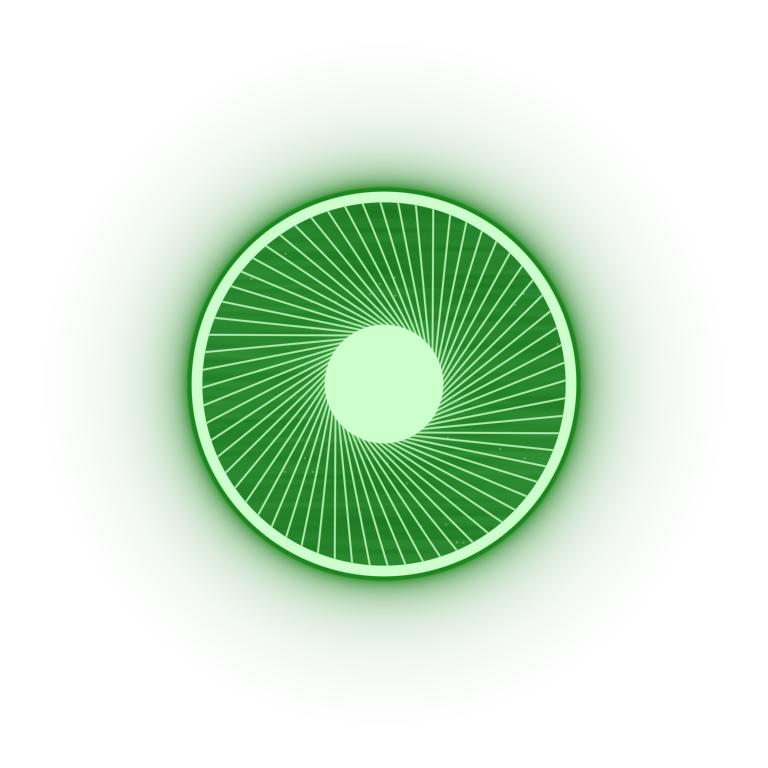
A Shadertoy shader for this background:

```glsl
const float TAU = 6.2831853;

// Radii and widths, as fractions of the canvas
const float CORE_RADIUS = 0.0773;
const float RING_INNER = 0.2365;
const float RING_OUTER = 0.2505;
const float DISC_RADIUS = 0.2560;
const float RAY_COUNT = 64.0;
const float RAY_OFFSET = 0.063;      // radius of the circle the rays touch
const float RAY_PHASE = 0.95;
const float RAY_HALF_WIDTH = 0.0013;
const float GLOW_END = 0.49;
const vec2 STREAK_SCALE = vec2(9.0, 165.0);
const float SPECK_GRID = 90.0;
const float SPECK_DENSITY = 0.025;

const vec3 PAPER = vec3(0.998, 1.0, 0.998);
const vec3 PALE = vec3(0.80, 1.0, 0.80);
const vec3 RAY_COLOR = vec3(0.70, 0.95, 0.69);
const vec3 DEEP = vec3(0.09, 0.46, 0.12);
const vec3 LEAF = vec3(0.23, 0.60, 0.25);
const vec3 RIM = vec3(0.11, 0.53, 0.12);
const vec3 GLOW = vec3(0.10, 0.50, 0.10);
const vec3 SPECK = vec3(0.50, 0.78, 0.62);

float hash(vec2 p) {
    vec3 q = fract(vec3(p.xyx) * 0.1031);
    q += dot(q, q.yzx + 33.33);
    return fract((q.x + q.y) * q.z);
}

float valueNoise(vec2 p) {
    vec2 cell = floor(p);
    vec2 f = fract(p);
    f = f * f * (3.0 - 2.0 * f);
    float low = mix(hash(cell), hash(cell + vec2(1.0, 0.0)), f.x);
    float high = mix(hash(cell + vec2(0.0, 1.0)), hash(cell + vec2(1.0)), f.x);
    return mix(low, high, f.y);
}

// Antialiased coverage of a signed distance
float coverage(float dist, float blur) {
    return 1.0 - smoothstep(-blur, blur, dist);
}

// Distance to the nearest line tangent to the offset circle
float rayDistance(vec2 p, float radius) {
    float r = max(radius, RAY_OFFSET + 0.001);
    float tangentAngle = atan(p.y, p.x) - acos(RAY_OFFSET / r);
    float turn = tangentAngle * RAY_COUNT / TAU - RAY_PHASE;
    float offset = abs(fract(turn + 0.5) - 0.5) * TAU / RAY_COUNT;
    return offset * sqrt(r * r - RAY_OFFSET * RAY_OFFSET);
}

// Small dots scattered over a jittered grid
float specks(vec2 p, float blur) {
    vec2 cell = floor(p * SPECK_GRID);
    vec2 jitter = 0.25 + 0.5 * vec2(hash(cell + 17.0), hash(cell + 71.0));
    float dist = length(p - (cell + jitter) / SPECK_GRID) - 0.0012;
    return coverage(dist, blur) * step(1.0 - SPECK_DENSITY, hash(cell + 5.0));
}

vec3 outerGlow(float radius) {
    float d = max(radius - DISC_RADIUS, 0.0);
    float strength = 0.35 * exp(-d / 0.012) + 0.45 * exp(-d / 0.05);
    strength *= 1.0 - smoothstep(0.38, GLOW_END, radius);
    return mix(PAPER, GLOW, strength);
}

vec3 discSurface(vec2 p, float radius, float blur) {
    // Horizontal streaks over broad tonal patches
    vec2 q = p + 1.0;
    float streak = valueNoise(q * STREAK_SCALE);
    float patches = valueNoise(q * vec2(7.0, 9.0));
    float sideLight = smoothstep(0.0, 0.22, abs(p.x));
    float tone = 0.42 * streak + 0.20 * patches + 0.18 * sideLight;
    tone += 0.5 * exp(-max(radius - CORE_RADIUS, 0.0) / 0.03);
    vec3 color = mix(DEEP, LEAF, clamp(tone, 0.0, 1.0));
    color = mix(color, SPECK, 0.7 * specks(q, blur));

    // Rays wound around the core
    float ray = coverage(rayDistance(p, radius) - RAY_HALF_WIDTH, blur);
    return mix(color, RAY_COLOR, ray * 0.95);
}

void mainImage(out vec4 fragColor, in vec2 fragCoord) {
    float size = min(iResolution.x, iResolution.y);
    vec2 p = (fragCoord - 0.5 * iResolution.xy) / size;
    float radius = length(p);
    float blur = max(0.0010, 0.6 / size);

    vec3 color = outerGlow(radius);
    color = mix(color, RIM, coverage(radius - DISC_RADIUS, 1.5 * blur));
    vec3 surface = discSurface(p, radius, blur);
    color = mix(color, surface, coverage(radius - RING_INNER, blur));

    // Pale ring and solid core
    float ringMiddle = 0.5 * (RING_INNER + RING_OUTER);
    float ringHalfWidth = 0.5 * (RING_OUTER - RING_INNER);
    float ring = coverage(abs(radius - ringMiddle) - ringHalfWidth, blur);
    float core = coverage(radius - CORE_RADIUS, blur);
    color = mix(color, PALE, max(ring, core));

    fragColor = vec4(color, 1.0);
}
```
